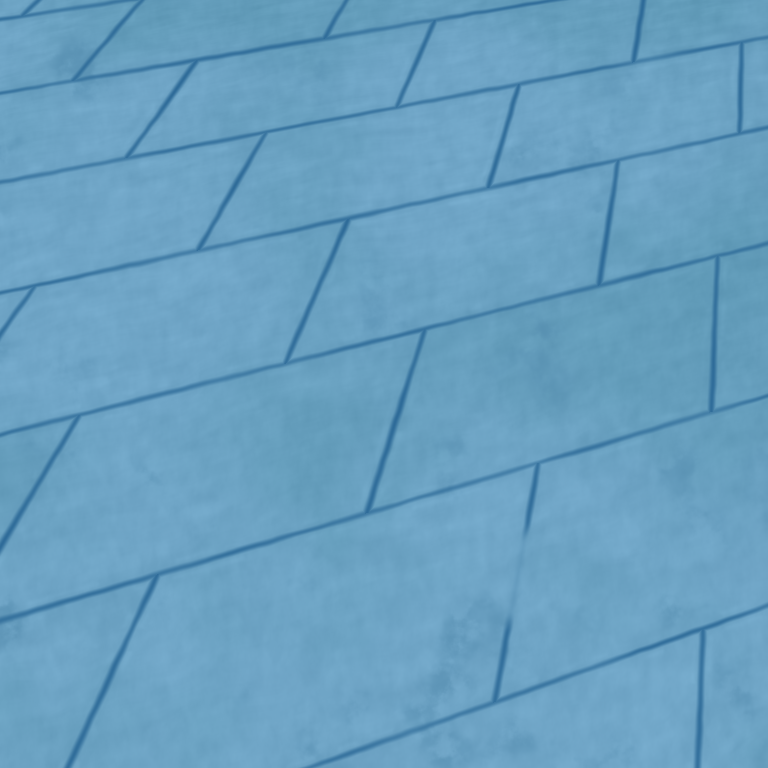
Give the GLSL for this texture, as a Shadertoy shader.

```glsl
// Blue paving slabs in staggered courses, seen in perspective, with worn dark joints.
#define SLAB_LENGTH 0.2745
#define COURSE_DEPTH 0.0971
#define JOINT_WIDTH 0.0063
#define COURSE_WIDTH 0.0053
#define WOBBLE 0.0012
#define STAIN 0.60
#define GRAIN 0.045
#define SLAB_COLOR vec3(0.440, 0.650, 0.780)
#define TEAL_COLOR vec3(0.380, 0.608, 0.722)
#define STAIN_COLOR vec3(0.325, 0.545, 0.680)
#define JOINT_COLOR vec3(0.175, 0.415, 0.595)

float hash(vec2 p) {
    vec3 q = fract(vec3(p.xyx) * 0.1031);
    q += dot(q, q.yzx + 33.33);
    return fract((q.x + q.y) * q.z);
}

float noise(vec2 p) {
    vec2 i = floor(p), f = fract(p);
    f = f * f * (3.0 - 2.0 * f);
    return mix(mix(hash(i), hash(i + vec2(1, 0)), f.x),
               mix(hash(i + vec2(0, 1)), hash(i + vec2(1, 1)), f.x), f.y);
}

float fbm(vec2 p) {
    float sum = 0.0, amp = 0.5;
    for (int i = 0; i < 5; i++) {
        sum += amp * noise(p);
        p = mat2(1.6, 1.2, -1.2, 1.6) * p + 7.3;
        amp *= 0.5;
    }
    return sum;
}

// Depth below the horizon; p has its origin at the top left.
float depthAt(vec2 p) {
    return p.y + 0.9604 - 0.0276 * p.x;
}

// Ground plane: x counts slabs along a course, y counts courses.
vec2 groundAt(vec2 p) {
    float depth = depthAt(p);
    return vec2((p.x - 0.983) / (depth * SLAB_LENGTH),
                (p.y + 0.1685 * p.x - 0.1213) / (depth * COURSE_DEPTH) + 1.0);
}

// Length of the screen gradient per canvas unit.
float gradientOf(float value) {
    return length(vec2(dFdx(value), dFdy(value)) * iResolution.xy);
}

// Soft line of the given half width.
float softLine(float dist, float width) {
    float edge = max(width, 1.5 / iResolution.y);
    return 1.0 - smoothstep(0.0, edge, dist);
}

void mainImage(out vec4 fragColor, in vec2 fragCoord) {
    vec2 p = fragCoord / iResolution.xy;
    p.y = 1.0 - p.y;
    vec2 plain = groundAt(p);
    vec2 scale = vec2(gradientOf(plain.x), gradientOf(plain.y));

    // Uneven edges
    vec2 shake = vec2(noise(p * 60.0), noise(p * 60.0 + 40.0)) - 0.5;
    vec2 ground = groundAt(p + WOBBLE * shake);

    // Half-slab stagger, with small slips between courses
    float course = floor(ground.y);
    float slip = 0.045 + 0.02 * step(1.0, course) + 0.075 * step(4.0, course);
    slip += 0.025 * step(abs(course - 5.0), 0.5);
    float along = ground.x + 0.5 * mod(course, 2.0) + slip;
    vec2 slab = vec2(floor(along), course);

    // Distances to the joints in canvas units
    float jointDist = abs(fract(along + 0.5) - 0.5) / scale.x;
    float courseDist = abs(fract(ground.y + 0.5) - 0.5) / scale.y;
    float widen = 0.65 + 0.27 * depthAt(p);

    // Slab surface: broad teal band, per-slab tint, clouds and streaks
    float tint = hash(slab + 17.0);
    float cloud = fbm(p * 5.0 + 3.0);
    float band = exp(-pow((p.y - 0.65 + 0.30 * p.x) / 0.15, 2.0));
    band = max(band * smoothstep(0.1, 0.6, p.x), 0.8 * smoothstep(0.12, 0.0, p.y));
    vec3 color = mix(SLAB_COLOR, TEAL_COLOR,
                     smoothstep(0.36, 0.88, cloud * 0.75 + tint * 0.1 + band * 0.30));
    vec2 streakUv = vec2(ground.x * 9.0, ground.y * 14.0);
    color += GRAIN * (fbm(streakUv + 3.0 * cloud) - 0.48);
    color += GRAIN * (fbm(p * vec2(75.0, 42.0)) - 0.48);

    // Mottled stains
    float stain = smoothstep(0.57, 0.80, fbm(p * 10.0 + 23.0));
    stain *= smoothstep(0.28, 0.65, fbm(p * 45.0));
    color = mix(color, STAIN_COLOR, STAIN * stain);

    // Faint pale chips and grime beside the joints
    float nearest = min(jointDist, courseDist);
    float rim = exp(-pow((nearest - 0.010) / 0.004, 2.0));
    color += 0.02 * rim * smoothstep(0.50, 0.75, noise(p * 42.0 + 9.0));
    color = mix(color, STAIN_COLOR, 0.25 * exp(-nearest * 110.0));

    // Joints with varying strength and one nearly rubbed-out stretch
    float wear = noise(p * 17.0 + 61.0);
    float rubbed = 1.0 - smoothstep(0.045, 0.075, length(p - vec2(0.677, 0.752)));
    float joint = softLine(jointDist, JOINT_WIDTH * widen * (0.85 + 0.3 * wear));
    joint *= mix(0.78, 1.0, wear) * (1.0 - 0.9 * rubbed);
    float bed = softLine(courseDist, COURSE_WIDTH * widen * (0.8 + 0.4 * wear));
    bed *= mix(0.55, 0.92, noise(p * 13.0 + 5.0));
    color = mix(color, JOINT_COLOR, max(joint, bed));

    fragColor = vec4(clamp(color, 0.0, 1.0), 1.0);
}
```
